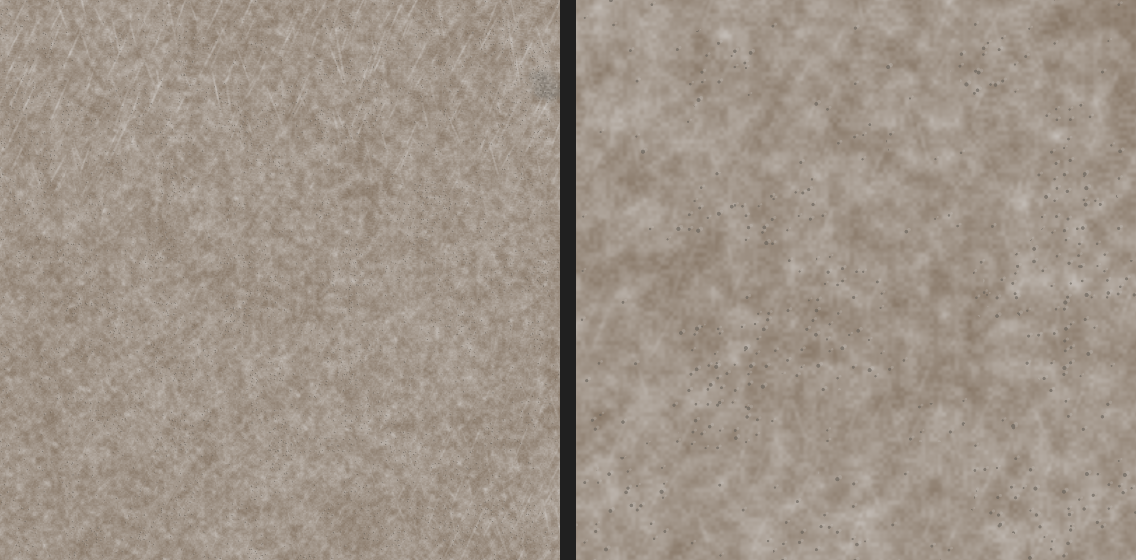
Left: the whole. Right: its middle third, enlarged.
Give the GLSL for this texture, as a Shadertoy shader.

```glsl
float hash(vec2 p) {
    return fract(sin(dot(p, vec2(127.1, 311.7))) * 43758.5453);
}

vec2 hash2(vec2 p) {
    return vec2(hash(p), hash(p + 37.4));
}

float noise(vec2 p) {
    vec2 i = floor(p), f = fract(p);
    f = f * f * f * (f * (f * 6.0 - 15.0) + 10.0);
    return mix(mix(hash(i), hash(i + vec2(1, 0)), f.x),
               mix(hash(i + vec2(0, 1)), hash(i + vec2(1, 1)), f.x), f.y);
}

// Steep straight hairs, one candidate per cell; width is in canvas units
float fibres(vec2 uv, float cells, float width, float seed) {
    vec2 p = uv * cells + seed;
    vec2 id = floor(p);
    float edge = max(width, 1.0 / iResolution.y) * cells;
    float cover = 0.0;
    for (int y = -1; y <= 1; y++)
    for (int x = -1; x <= 1; x++) {
        vec2 cell = id + vec2(x, y);
        vec2 rnd = hash2(cell + seed);
        float lean = hash(cell + seed + 9.2);
        float angle = lean < 0.65 ? 1.05 + 0.3 * lean : 1.2 + 0.8 * lean;
        vec2 dir = vec2(cos(angle), sin(angle));
        vec2 d = p - cell - rnd;
        float halfLength = 0.25 + 0.45 * rnd.x;
        float along = dot(d, dir);
        float dist = length(d - dir * clamp(along, -halfLength, halfLength));
        float fade = 1.0 - 0.5 * smoothstep(0.0, halfLength, abs(along));
        cover = max(cover, (1.0 - smoothstep(0.0, edge, dist)) * fade * (0.45 + 0.55 * rnd.y));
    }
    return cover;
}

// Soft round pale dabs of varied size and strength
float dabs(vec2 uv, float cells) {
    vec2 p = uv * cells;
    vec2 id = floor(p);
    float glow = 0.0;
    for (int y = -1; y <= 1; y++)
    for (int x = -1; x <= 1; x++) {
        vec2 cell = id + vec2(x, y);
        vec2 d = p - cell - hash2(cell + 13.0);
        float strength = hash(cell + 83.0);
        glow += strength * strength * exp(-dot(d, d) * (9.0 + 14.0 * hash(cell + 29.0)));
    }
    return glow;
}

// Tiny round pits, denser where density is high
float pits(vec2 uv, float cells, float density) {
    vec2 p = uv * cells;
    vec2 id = floor(p);
    float d = length(fract(p) - 0.2 - 0.6 * hash2(id));
    float r = 0.07 + 0.05 * hash(id + 5.1);
    float px = cells / iResolution.y;
    float present = step(hash(id + 71.3), density);
    return present * (1.0 - smoothstep(r - 0.5 * px, r + 0.5 * px, d));
}

void mainImage(out vec4 fragColor, in vec2 fragCoord) {
    vec2 uv = fragCoord / iResolution.y;
    vec2 warped = uv + 0.008 * (vec2(noise(uv * 45.0), noise(uv * 45.0 + 50.0)) - 0.5);

    // Faint patches under small soft mottling and fine grain
    float tone = 0.37;
    tone += 0.15 * (noise(warped * 11.0 + 3.0) - 0.5);
    tone += 0.20 * (noise(warped * 32.0 + 17.0) - 0.5);
    tone += 0.38 * (noise(warped * vec2(84, 72) + 41.0) - 0.5);
    tone += 0.30 * (noise(uv * 150.0 + 8.0) - 0.5);
    tone += 0.28 * (noise(uv * 400.0) - 0.5);
    tone += 0.34 * dabs(warped, 58.0);

    // Long hairs gather at the top and the lower right, short ones lie everywhere
    float wander = 0.2 * (noise(uv * 7.0 + 60.0) - 0.5);
    float hairy = smoothstep(0.66, 0.78, uv.y + wander);
    hairy = max(hairy, smoothstep(0.62, 0.82, uv.x + wander) * (1.0 - smoothstep(0.12, 0.4, uv.y + wander)));
    float longHair = max(fibres(uv, 13.0, 0.0036, 2.0), fibres(uv, 18.0, 0.0032, 31.0));
    tone += 0.42 * hairy * longHair;
    tone += 0.16 * fibres(uv, 36.0, 0.0022, 57.0);

    // Pale scuffed area around one dark grainy stain
    vec2 stainOffset = uv - vec2(0.975, 0.845);
    float scuff = exp(-dot(stainOffset, stainOffset) * 160.0);
    float stain = 1.0 - smoothstep(0.005, 0.042, length(stainOffset * vec2(0.9, 1.1)) + 0.03 * (noise(uv * 60.0) - 0.5));
    tone += scuff * 0.5 * (noise(uv * vec2(90, 45) + 12.0) - 0.3);

    vec3 brown = vec3(0.555, 0.495, 0.435);
    vec3 pale = vec3(0.755, 0.728, 0.702);
    vec3 color = mix(brown, pale, clamp(tone, -0.1, 1.2));
    color = mix(color, vec3(0.52, 0.50, 0.47) + 0.25 * (noise(uv * 330.0) - 0.5), 0.6 * stain);

    // Dark pits in loose clusters, each with a pale lip on its upper right
    float density = 0.06 + 0.4 * smoothstep(0.45, 0.85, noise(uv * 24.0 + 25.0));
    vec2 lip = uv - vec2(0.0016, 0.0012);
    float lipCover = max(pits(lip, 95.0, density), pits(lip + 0.37, 125.0, density));
    float pitCover = max(pits(uv, 95.0, density), pits(uv + 0.37, 125.0, density));
    color = mix(color, vec3(0.76, 0.74, 0.72), 0.3 * lipCover);
    color = mix(color, vec3(0.40, 0.38, 0.35), 0.6 * pitCover);

    fragColor = vec4(color, 1.0);
}
```
